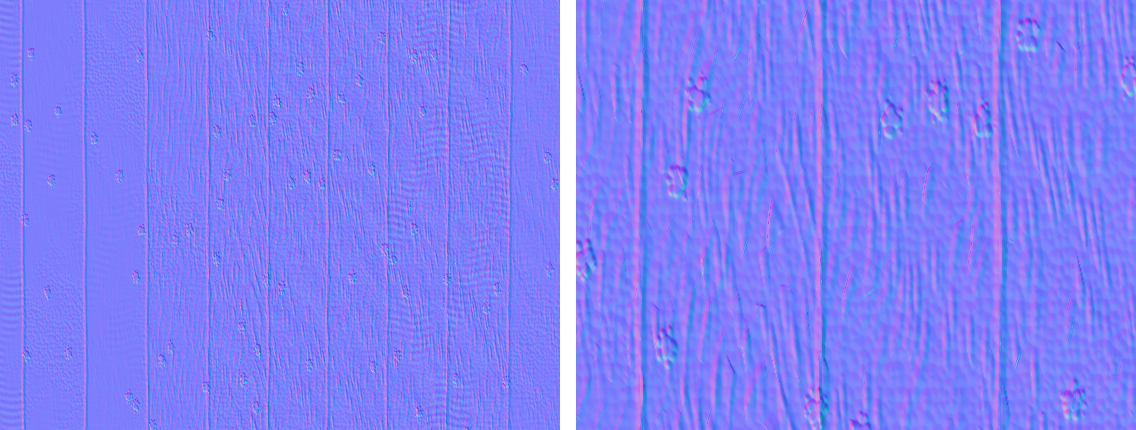
Left: the whole. Right: its middle third, enlarged.
A WebGL 2 fragment shader for this texture map:

```glsl
#version 300 es
precision highp float;
// Tangent-space normal map of ten weathered, upright wooden planks with grooved seams.

uniform vec2 u_resolution;
out vec4 fragColor;

vec2 hash2(vec2 cell) {
    vec3 q = fract(cell.xyx * vec3(0.1031, 0.1030, 0.0973));
    q += dot(q, q.yzx + 33.33);
    return fract((q.xx + q.yz) * q.zy);
}

// Cellular noise: x = distance to the nearest point, y = random value of that point
vec2 cellular(vec2 p) {
    vec2 base = floor(p), nearest = vec2(9.0, 0.0);
    for (int j = -1; j <= 1; j++)
    for (int i = -1; i <= 1; i++) {
        vec2 cell = base + vec2(i, j);
        vec2 rnd = hash2(cell + 50.0);
        float d = length(cell + 0.1 + 0.8 * rnd - p);
        if (d < nearest.x) nearest = vec2(d, fract(rnd.x * 7.0 + rnd.y * 13.0));
    }
    return nearest;
}

// Layered sines, roughly -1 to 1
float waves(vec2 p) {
    return 0.5 * sin(p.x + 1.7 * sin(p.y * 0.8)) + 0.3 * sin(p.y * 1.9 + 2.0 * sin(p.x * 1.3))
         + 0.2 * sin(3.1 * p.x - 2.3 * p.y);
}

// Surface height; p spans 0 to 1 across the canvas width
float surfaceHeight(vec2 p) {
    // Plank layout: slightly uneven widths, seams fanning out towards the top
    float k = (p.x - 0.043) / 0.1086;
    k -= 0.03 * sin(0.8 * k - 0.72) + (p.y - 0.385) * (k - 3.5) * 0.014;
    k += 0.006 * sin(p.y * 23.0 + 2.0 * floor(k + 0.5));
    float plank = floor(k) + 1.0, f = fract(k);
    float seamDist = min(f, 1.0 - f) * 0.1086;

    // Worn planks on the left, coarse ones in the middle and right
    float coarse = mix(0.16, 1.0, smoothstep(1.5, 5.0, plank));
    coarse *= plank > 8.5 ? 0.5 : 1.0;
    float patchY = mod(0.16 + 0.48 * (plank - 1.0), 0.77);
    float blotch = waves(p * vec2(60.0, 45.0) + plank * 4.0);
    float worn = smoothstep(0.2, 0.02, abs(p.y - patchY) + 0.09 * blotch);
    worn = max(worn, 0.6 * smoothstep(0.3, 0.0, 1.0 - f + 0.2 * blotch));

    // Long pores along the grain
    float drift = 0.9 * sin(p.y * 17.0 + plank * 2.0) + 0.5 * sin(p.y * 41.0 + f * 8.0);
    vec2 pore = cellular(vec2(p.x * 180.0 + drift, p.y * 27.0 + plank * 17.0));
    float h = -0.0011 * coarse * smoothstep(0.62, 0.08, pore.x) * smoothstep(0.1, 0.8, pore.y);

    // Fine pitted roughness
    vec2 pit = cellular(p * vec2(210.0, 135.0) + plank * 11.0);
    h += 0.0009 * pit.x * max(0.65 * coarse, worn * 0.85);

    // Arched growth rings on two neighbouring planks
    float arched = step(abs(plank - 3.5), 0.6);
    float axis = 2.64 - 0.48 * plank;
    float ring = sqrt(0.004 + (f - axis) * (f - axis)) + sin(2.0 * p.y)
               + 0.025 * sin(p.y * 45.0 + f * 9.0);
    h -= arched * 0.0008 * pow(0.5 + 0.5 * sin(62.0 * ring), 4.0) * (0.3 + 0.7 * pore.y);

    // Crosswise saw marks, broken into patches
    float sawn = (0.25 + 0.75 * step(6.5, mod(plank, 9.0) + 7.0 * step(plank, 0.5)))
               * smoothstep(0.0, 0.7, waves(p * vec2(33.0, 14.0) + plank * 3.0));
    h += 0.00025 * sawn * sin(p.y * 480.0 + 2.0 * sin(p.x * 70.0) + plank);

    // Sparse chips and dents with ragged rims
    vec2 chip = cellular(p * vec2(34.0, 19.0) + 3.0);
    h -= 0.0014 * step(0.88, chip.y) * smoothstep(0.24, 0.1, chip.x + 0.2 * (pit.x - 0.4));

    // Gentle undulation of the boards
    h += 0.0007 * waves(p * vec2(50.0, 30.0) + plank * 5.0) * coarse;

    // Grooved seams with nibbled edges
    float lip = 0.0042 + 0.0008 * sin(p.y * 90.0 + plank * 3.0) * pit.y;
    return h - 0.0017 * (1.0 - smoothstep(0.0, lip, seamDist));
}

void main() {
    vec2 p = gl_FragCoord.xy / u_resolution.x;
    // Central differences, at least half a sample wide
    float e = max(0.0009, 0.5 / u_resolution.x);
    vec2 slope = vec2(surfaceHeight(p + vec2(e, 0.0)) - surfaceHeight(p - vec2(e, 0.0)),
                      surfaceHeight(p + vec2(0.0, e)) - surfaceHeight(p - vec2(0.0, e))) / (2.0 * e);
    vec3 normal = normalize(vec3(-slope - 0.012, 1.0));
    fragColor = vec4(normal * 0.5 + vec3(0.5, 0.5, 0.49), 1.0);
}
```
